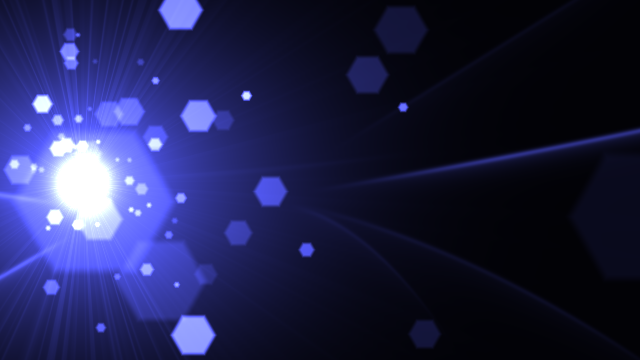
This background is drawn by a Shadertoy shader. Its source:

```glsl
const vec3 BLUE = vec3(0.25, 0.27, 0.74);      // overexposes toward white
const vec3 NIGHT = vec3(0.006, 0.006, 0.022);
const vec2 CORE = vec2(0.231, 0.491);
const vec2 GLOW_SIZE = vec2(0.56, 0.43);
const float CORE_SIZE = 0.066;
const float HALO_SIZE = 0.19;
const float EDGE_BLUR = 0.003;
const float BLUR_PER_RADIUS = 0.06;
const float BEAM_WIDTH = 0.008;
const float RAY_COUNT = 380.0;
const float RAY_LIGHT = 0.4;
const int SPARK_COUNT = 46;
const float TAU = 6.2831853;

float hash(float n) {
    return fract(sin(n * 127.1 + 3.7) * 4375.85);
}

// Flat-topped hexagon; larger ones are more out of focus
float hexagon(vec2 p, float radius) {
    p = abs(p);
    float d = max(p.y, 0.866 * p.x + 0.5 * p.y) - 0.866 * radius;
    float blur = EDGE_BLUR + BLUR_PER_RADIUS * radius + 0.5 / iResolution.y;
    return smoothstep(blur, -blur, d);
}

// Evenly spaced hexagons; size and light are (first value, ratio per step)
float trail(vec2 p, vec2 start, vec2 stride, int count, vec2 size, vec2 light) {
    float sum = 0.0;
    for (int i = 0; i < count; i++) {
        float n = float(i);
        sum += light.x * pow(light.y, n)
             * hexagon(p - start - n * stride, size.x * pow(size.y, n));
    }
    return sum;
}

// Curved streak with a crisp upper edge and a glow beneath
float beam(vec2 p, vec2 start, float slope, float bend, float reach, float glow) {
    float t = p.x - start.x;
    float d = p.y - start.y - t * (slope + bend * t);
    float line = 0.55 * exp(-d * d / (BEAM_WIDTH * BEAM_WIDTH));
    float under = 0.45 * exp(-abs(d) / glow) * smoothstep(BEAM_WIDTH, -BEAM_WIDTH, d);
    float fade = smoothstep(0.0, 0.3 * reach, t) * (1.0 - smoothstep(0.5 * reach, reach, t));
    return (line + under) * fade;
}

// Fine spokes, periodic in angle
float spokes(vec2 q) {
    float a = (atan(q.y, q.x) / TAU + 0.5) * RAY_COUNT;
    float cell = floor(a);
    float n = mix(hash(mod(cell, RAY_COUNT)), hash(mod(cell + 1.0, RAY_COUNT)),
                  smoothstep(0.0, 1.0, fract(a)));
    return n * n * n;
}

// Small hexagons scattered around the core
float sparks(vec2 q) {
    float sum = 0.0;
    for (int i = 0; i < SPARK_COUNT; i++) {
        float n = float(i) + 1.0;
        float angle = TAU * hash(n);
        float dist = 0.10 + 0.32 * pow(hash(n + 51.3), 1.3);
        float size = 0.005 + 0.019 * pow(hash(n + 97.9), 1.6);
        float light = (0.5 + 2.4 * hash(n + 143.7)) * exp(-1.2 * dist);
        sum += light * hexagon(q - dist * vec2(cos(angle), sin(angle)), size);
    }
    return sum;
}

void mainImage(out vec4 fragColor, in vec2 fragCoord) {
    vec2 p = fragCoord / iResolution.y;
    vec2 q = p - CORE;
    float r = length(q);

    // Ambient glow, halo and core
    vec2 g = q / GLOW_SIZE;
    float light = 1.02 * exp(-dot(g, g));
    light += 0.7 * exp(-r * r / (HALO_SIZE * HALO_SIZE));
    light += 6.0 * exp(-r * r / (CORE_SIZE * CORE_SIZE));

    // Spokes, strongest above and below
    float upright = 0.15 + 0.85 * pow(abs(q.y) / max(r, 0.001), 4.0);
    light += RAY_LIGHT * spokes(q) * upright * exp(-2.2 * r);
    light += 2.0 * spokes(q.yx) * exp(-r / 0.045);

    // Large faint ghosts
    light += 0.45 * hexagon(p - vec2(0.262, 0.440), 0.222);
    light += 0.32 * hexagon(p - vec2(0.447, 0.220), 0.125);
    light += 0.12 * hexagon(p - vec2(1.782, 0.398), 0.200);

    // Bokeh trails
    light += trail(p, vec2(0.752, 0.468), vec2(-0.090, -0.115), 3, vec2(0.046, 0.83), vec2(0.75, 0.55));
    light += trail(p, vec2(1.021, 0.792), vec2(0.093, 0.125), 2, vec2(0.058, 1.28), vec2(0.38, 0.65));
    light += trail(p, vec2(0.537, 0.069), vec2(-0.262, 0.322), 2, vec2(0.060, 1.08), vec2(2.00, 0.55));
    light += trail(p, vec2(0.502, 0.972), vec2(0.049, -0.294), 2, vec2(0.060, 0.80), vec2(1.80, 0.85));
    light += trail(p, vec2(0.056, 0.528), vec2(0.188, 0.046), 4, vec2(0.044, 0.88), vec2(0.90, 0.70));
    light += trail(p, vec2(0.359, 0.690), vec2(-0.056, -0.007), 2, vec2(0.042, 0.92), vec2(0.75, 0.80));
    light += trail(p, vec2(0.118, 0.711), vec2(0.075, 0.146), 2, vec2(0.027, 0.95), vec2(2.80, 0.50));
    light += trail(p, vec2(0.852, 0.306), vec2(0.328, -0.234), 2, vec2(0.021, 2.10), vec2(1.00, 0.25));
    light += trail(p, vec2(0.685, 0.734), vec2(0.435, -0.032), 2, vec2(0.013, 1.00), vec2(3.00, 0.50));
    light += sparks(q);

    // Streaks fanning right, then two mirrored to the left
    light += 0.85 * beam(p, vec2(0.83, 0.464), 0.163, 0.022, 2.0, 0.025);
    light += 0.13 * beam(p, vec2(0.88, 0.556), 0.620, 0.000, 1.2, 0.060);
    light += 0.20 * beam(p, vec2(0.78, 0.444), -0.220, -0.224, 1.3, 0.050);
    light += 0.15 * beam(p, vec2(0.78, 0.433), -0.130, -1.440, 0.5, 0.050);
    light += 0.06 * beam(p, vec2(0.25, 0.505), 0.010, 0.080, 1.0, 0.010);
    vec2 m = vec2(-p.x, p.y);
    light += 0.90 * beam(m, vec2(-0.21, 0.352), -0.580, 0.000, 0.5, 0.015);
    light += 0.90 * beam(m, vec2(-0.18, 0.433), 0.150, 0.000, 0.5, 0.015);

    fragColor = vec4(min(NIGHT + BLUE * light, 1.0), 1.0);
}
```
